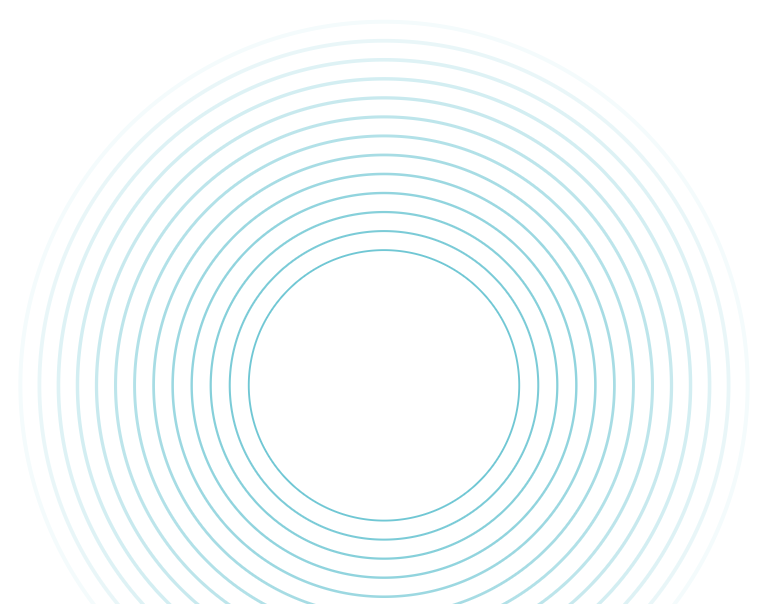
Give the GLSL for this background, as a Shadertoy shader.

```glsl
#define RING_COUNT 13.0
#define CENTER_Y 0.362
#define INNER_RADIUS 0.2239
#define RING_SPACING 0.03151
#define INNER_WIDTH 0.0031
#define OUTER_WIDTH 0.0066
#define INNER_ALPHA 1.0
#define OUTER_ALPHA 0.08
#define RING_COLOR vec3(0.44, 0.78, 0.83)
#define PAPER_COLOR vec3(1.0)

// Coverage of a band of the given width around distance zero
float bandCoverage(float dist, float width, float pixel) {
    float inner = max(dist - 0.5 * pixel, -0.5 * width);
    float outer = min(dist + 0.5 * pixel, 0.5 * width);
    return clamp((outer - inner) / pixel, 0.0, 1.0);
}

void mainImage(out vec4 fragColor, in vec2 fragCoord) {
    // Canvas height is one unit, with x centred
    float pixel = 1.0 / iResolution.y;
    vec2 position = (fragCoord - vec2(0.5 * iResolution.x, 0.0)) * pixel;
    float radius = length(position - vec2(0.0, CENTER_Y));

    // Nearest concentric ring
    float ringIndex = floor((radius - INNER_RADIUS) / RING_SPACING + 0.5);
    ringIndex = clamp(ringIndex, 0.0, RING_COUNT - 1.0);
    float ringDistance = radius - INNER_RADIUS - ringIndex * RING_SPACING;

    // Rings widen and fade outward
    float outward = ringIndex / (RING_COUNT - 1.0);
    float ringWidth = mix(INNER_WIDTH, OUTER_WIDTH, outward);
    float ringAlpha = mix(INNER_ALPHA, OUTER_ALPHA, outward);
    float coverage = bandCoverage(ringDistance, ringWidth, pixel);

    fragColor = vec4(mix(PAPER_COLOR, RING_COLOR, coverage * ringAlpha), 1.0);
}
```
